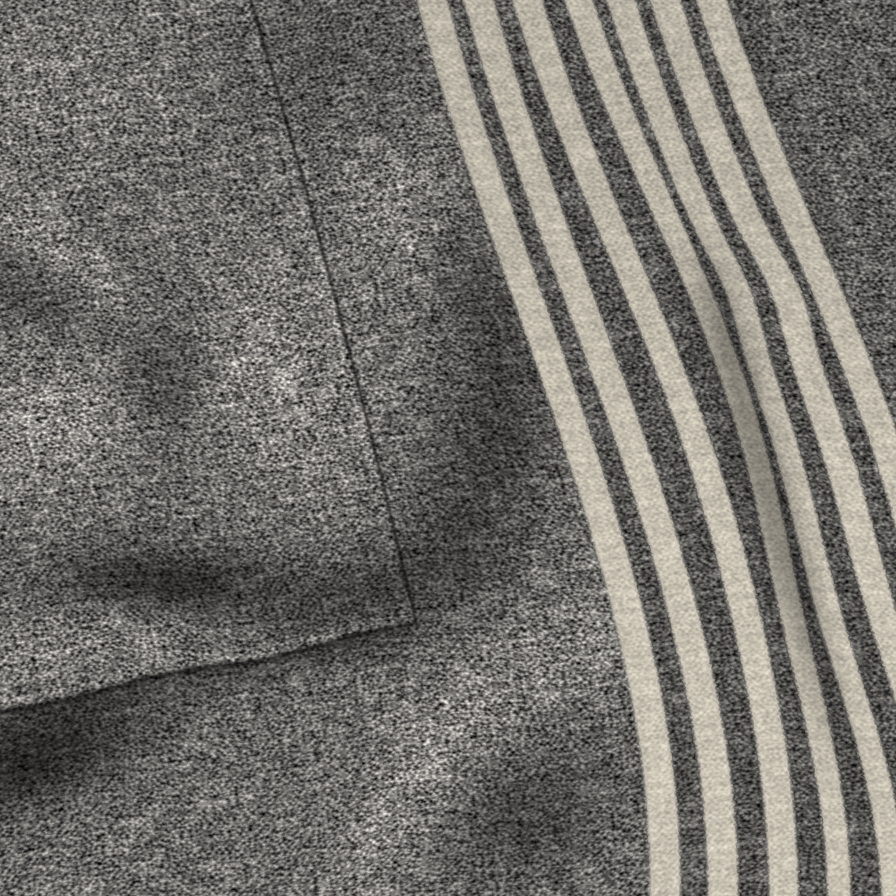
Reproduce this texture procedurally as a three.js fragment shader.

```glsl
// Rumpled grey woven cloth with a hemmed corner and seven pale curving stripes.
#define STRIPES 7.0
#define STRIPE_HALF 0.0168
#define STRIPE_COLOR vec3(0.80, 0.775, 0.715)
#define CLOTH_TINT vec3(1.0, 0.985, 0.955)
#define CLOTH_LIGHT 0.435
#define THREADS 200.0
#define GRAIN 1.05
#define SLUB 0.50
#define HEM_WIDTH 0.0024
#define EDGE 0.0022

varying vec2 vUv;

vec2 hash2(vec2 c) {
  vec3 h = fract(c.xyx * vec3(0.1031, 0.1030, 0.0973));
  h += dot(h, h.yzx + 33.33);
  return fract((h.xx + h.yz) * h.zy);
}

// Cellular noise: distance to the nearest scattered point, centred near zero
float cells(vec2 p) {
  vec2 id = floor(p), f = p - id;
  float nearest = 2.0;
  for (int y = -1; y <= 1; y++) {
    for (int x = -1; x <= 1; x++) {
      vec2 o = vec2(float(x), float(y));
      vec2 d = o + hash2(id + o) - f;
      nearest = min(nearest, dot(d, d));
    }
  }
  return sqrt(nearest) - 0.48;
}

// Soft elliptical patch of light, turned by an angle
float patchAt(vec2 p, vec2 centre, vec2 size, float angle) {
  float c = cos(angle), s = sin(angle);
  vec2 d = p - centre;
  d = vec2(c * d.x + s * d.y, c * d.y - s * d.x) / size;
  return exp(-dot(d, d));
}

float bell(float x, float width) { return exp(-x * x / (width * width)); }

// Horizontal position of the first stripe at depth t
float warpLine(float t) { return 0.482 + 0.26 * t * (1.01 + t * (1.05 - 1.06 * t)); }

// Coverage of all stripes, squeezed together by the fold
float stripes(vec2 p, float fray) {
  float cover = 0.0;
  float squeeze = 0.005 + 0.024 * bell(p.y - 0.4, 0.28);
  for (float i = 0.0; i < STRIPES; i++) {
    float x = warpLine(p.y) + i * (0.052 + 0.012 * p.y);
    x += squeeze * bell(i - 3.0 + 0.7 * p.y, 0.95);
    x += 0.013 * bell(p.y - 0.325, 0.06) * bell(i - 4.6, 0.9);
    x -= 0.018 * bell(p.y - 0.69, 0.17) * smoothstep(2.0, 4.0, i);
    float w = STRIPE_HALF - 0.0045 * bell(i - 3.4, 1.0) * smoothstep(-0.3, 0.5, p.y);
    cover = max(cover, smoothstep(EDGE, -EDGE, abs(p.x - x) - w + fray));
  }
  return cover;
}

// Broad folds, with p measured from the top left
float folds(vec2 p) {
  float l = CLOTH_LIGHT;
  l += 0.05 * patchAt(p, vec2(0.07, 0.10), vec2(0.14, 0.10), 0.0);
  l += 0.09 * patchAt(p, vec2(0.06, 0.28), vec2(0.12, 0.03), 0.7);
  l += 0.12 * patchAt(p, vec2(0.07, 0.47), vec2(0.17, 0.07), -0.3);
  l += 0.09 * patchAt(p, vec2(0.31, 0.42), vec2(0.08, 0.15), -0.4);
  l += 0.11 * patchAt(p, vec2(0.45, 0.23), vec2(0.06, 0.08), 0.5);
  l += 0.08 * patchAt(p, vec2(0.11, 0.72), vec2(0.17, 0.04), -0.2);
  l += 0.12 * patchAt(p, vec2(0.47, 0.86), vec2(0.05, 0.17), 0.5);
  l += 0.08 * patchAt(p, vec2(0.64, 0.73), vec2(0.11, 0.05), -0.6);
  l -= 0.20 * patchAt(p, vec2(0.18, 0.42), vec2(0.05, 0.075), 0.1);
  l -= 0.12 * patchAt(p, vec2(0.04, 0.33), vec2(0.08, 0.035), 0.5);
  l -= 0.25 * patchAt(p, vec2(0.19, 0.65), vec2(0.13, 0.04), 0.05);
  l -= 0.15 * patchAt(p, vec2(0.40, 0.66), vec2(0.12, 0.05), -0.3);
  l -= 0.16 * patchAt(p, vec2(0.54, 0.53), vec2(0.07, 0.17), 0.25);
  l -= 0.11 * patchAt(p, vec2(0.53, 0.32), vec2(0.05, 0.13), -0.3);
  l -= 0.26 * patchAt(p, vec2(0.03, 0.85), vec2(0.15, 0.055), -0.4);
  l -= 0.15 * patchAt(p, vec2(0.59, 0.91), vec2(0.11, 0.07), -0.5);
  l -= 0.08 * patchAt(p, vec2(0.37, 0.05), vec2(0.13, 0.12), 0.0);
  return l;
}

void main() {
  vec2 p = vec2(vUv.x, 1.0 - vUv.y);

  // Threads follow the stripes one way and the hem the other
  vec2 q = vec2(p.x - warpLine(p.y), p.y + 0.12 * p.x + 0.004 * sin(p.x * 17.0));
  vec2 thread = q * THREADS * vec2(0.85, 1.2);
  float grain = 0.85 * (cells(thread) - cells(thread * 1.07 + 53.0));
  float slub = cells(q * vec2(26.0, 130.0) + 7.0) + 0.6 * cells(q * vec2(80.0, 24.0) + 31.0);
  float weave = sin(q.x * THREADS * 4.0) * sin(q.y * THREADS * 4.2);

  // Cloth and stripes
  float light = folds(p);
  float across = p.x - warpLine(p.y);
  float stripe = stripes(p, 0.004 * grain);
  float beyond = 0.325 + 0.05 * smoothstep(0.33, 0.39, across);
  float grey = mix(light, beyond, 0.8 * smoothstep(-0.01, 0.03, across));
  grey *= 1.0 + GRAIN * grain + SLUB * slub + 0.14 * weave;
  float pale = 0.92 + 0.07 * smoothstep(0.1, 0.7, p.y) + 0.18 * grain + 0.12 * slub + 0.04 * weave;
  vec3 color = mix(grey * CLOTH_TINT, pale * STRIPE_COLOR, stripe);

  // Shadow in the valley between the stripes
  float valley = p.x - (0.80 + 0.28 * (p.y - 0.34));
  color *= 1.0 - 0.32 * bell(valley, 0.027) * smoothstep(0.22, 0.4, p.y) * smoothstep(0.95, 0.6, p.y);

  // Hem: a thin seam down to the corner, then a raised edge running left
  float side = p.x - (0.28 + 0.30 * p.y - 0.05 * p.y * p.y);
  float sideOn = smoothstep(0.705, 0.695, p.y);
  float under = p.y - (0.794 - 0.207 * p.x + 0.003 * sin(p.x * 26.0));
  float underOn = smoothstep(0.465, 0.455, p.x);
  color *= 1.0 - 0.52 * sideOn * bell(side, HEM_WIDTH);
  color *= 1.0 + 0.12 * sideOn * bell(side + 0.008, 0.006);
  color *= 1.0 - 0.62 * underOn * bell(under, HEM_WIDTH * 1.3);
  color *= 1.0 + 0.18 * underOn * bell(under + 0.010, 0.007);
  color *= 1.0 - 0.30 * underOn * smoothstep(0.0, 0.004, under) * bell(under, 0.03);

  gl_FragColor = vec4(clamp(color, 0.0, 1.0), 1.0);
}
```
